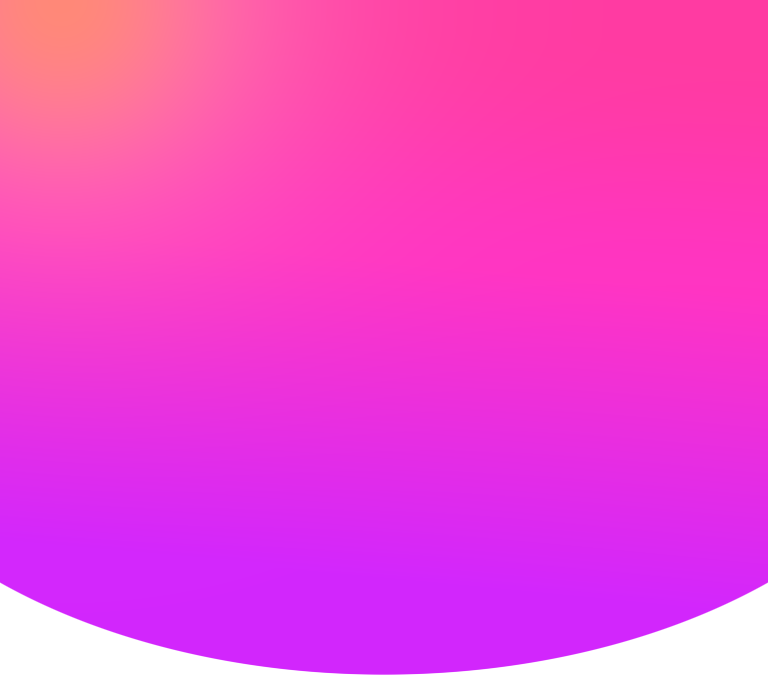
Reproduce this background procedurally as a Shadertoy shader.

```glsl
// Sunset gradient from orange and pink to violet, ending in a curved lower edge over white.

// Elliptical soft falloff, one at its centre
float glow(vec2 offset, vec2 spread) {
    return exp(-dot(offset * offset, 1.0 / spread));
}

// Pink to magenta to violet, along depth below the top
vec3 skyRamp(float depth) {
    vec3 pink = vec3(1.0, 0.23, 0.635);
    vec3 magenta = vec3(1.0, 0.205, 0.765);
    vec3 violet = vec3(0.825, 0.15, 0.99);
    vec3 upper = mix(pink, magenta, smoothstep(0.08, 0.47, depth));
    return mix(upper, violet, clamp((depth - 0.44) / 0.47, 0.0, 1.0));
}

void mainImage(out vec4 fragColor, in vec2 fragCoord) {
    vec2 uv = fragCoord / iResolution.xy;

    // Tilted ramp: the left side turns violet sooner
    vec3 color = skyRamp(1.0 - uv.y + 0.11 * (1.0 - uv.x));

    // Wide pink glow and warm core in the upper left corner
    vec2 offset = uv - vec2(0.08, 1.0);
    color = mix(color, vec3(1.0, 0.44, 0.725), glow(offset, vec2(0.12, 0.14)));
    color = mix(color, vec3(1.0, 0.535, 0.47), glow(offset, vec2(0.03, 0.04)));

    // Wide elliptical bowl cuts the lower corners to white
    float across = (uv.x - 0.5) / 0.75;
    float rim = 0.002 + 0.535 * (1.0 - sqrt(1.0 - across * across));
    float edge = uv.y - rim;
    float blur = 0.6 * fwidth(edge);
    color = mix(vec3(1.0), color, smoothstep(-blur, blur, edge));

    fragColor = vec4(color, 1.0);
}
```
